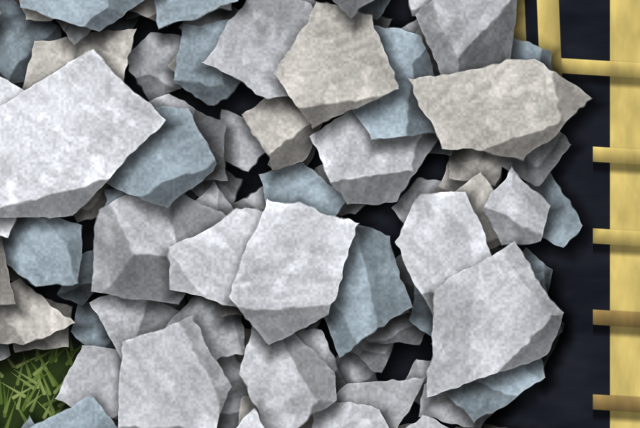
This texture is drawn by a WebGL 1 fragment shader. Its source:

```glsl
precision highp float;
uniform vec2 u_resolution;

float hash(vec2 p) {
  vec3 q = fract(p.xyx * vec3(0.1031, 0.1030, 0.0973));
  q += dot(q, q.yzx + 33.33);
  return fract((q.x + q.y) * q.z);
}

float noise(vec2 p) {
  vec2 i = floor(p), f = fract(p);
  f = f * f * (3.0 - 2.0 * f);
  return mix(mix(hash(i), hash(i + vec2(1, 0)), f.x),
             mix(hash(i + vec2(0, 1)), hash(i + vec2(1, 1)), f.x), f.y);
}

float fbm(vec2 p) {
  float sum = 0.0, amp = 0.53;
  for (int i = 0; i < 4; i++) {
    sum += amp * noise(p);
    p = mat2(1.6, 1.2, -1.2, 1.6) * p + 7.3;
    amp *= 0.5;
  }
  return sum;
}

vec2 heading(float a) { return vec2(cos(a), sin(a)); }

// Distance to an irregular five-sided stone
float stoneDistance(vec2 q, vec2 id, float r) {
  float d = -1.0, turn = 6.2832 * hash(id + 3.0);
  for (int i = 0; i < 5; i++) {
    vec2 seed = id + vec2(float(i) * 13.0, 57.0);
    vec2 n = heading(turn + 1.2566 * (float(i) + 0.6 * hash(seed)));
    d = max(d, dot(q, n) - r * mix(0.72, 1.1, hash(seed + 91.0)));
  }
  return d;
}

// Brightness of the flat top and the broken side faces
float facetTone(vec2 q, vec2 id, float r, float px) {
  float tone = 1.0, height = 0.0;
  for (int i = 0; i < 3; i++) {
    vec2 seed = id + vec2(29.0, float(i) * 17.0 + 5.0);
    vec2 n = heading(6.2832 * hash(seed));
    float rise = dot(q, n) - r * mix(0.15, 0.8, hash(seed + 43.0));
    float face = 0.86 + 0.24 * dot(n, vec2(-0.5, 0.8)) - 0.1 * hash(seed + 71.0);
    tone = mix(tone, face, smoothstep(-px, px, rise - height));
    height = max(height, rise);
  }
  return tone;
}

// Dark yard with painted posts and rails
vec3 yard(vec2 p, float px) {
  vec3 col = vec3(0.08, 0.09, 0.12) + 0.07 * fbm(p * vec2(9, 25));
  float wear = fbm(p * vec2(30, 12));
  vec3 paint = vec3(0.86, 0.77, 0.46) * (0.82 + 0.3 * wear);
  col = mix(col, paint, smoothstep(-px, px, p.x - 1.425));
  for (int i = 0; i < 5; i++) {
    float k = float(i);
    float off = p.y - 0.85 + 0.2 * k - 0.03 * (hash(vec2(k, 8)) - 0.5) + 0.06 * (p.x - 1.42);
    float start = k < 1.0 ? 1.2 : 1.385;
    float rail = smoothstep(px, -px, abs(off) - 0.018) * smoothstep(-px, px, p.x - start);
    col *= 1.0 - 0.45 * smoothstep(0.035, 0.018, abs(off + 0.012)) * step(start, p.x);
    vec3 tint = k > 2.0 ? vec3(0.75, 0.7, 0.72) : vec3(1);
    col = mix(col, paint * tint * (0.85 + 12.0 * off), rail);
  }
  for (int i = 0; i < 2; i++) {
    float off = p.x - 1.2 - 0.08 * float(i) - 0.04 * (1.0 - p.y);
    float post = smoothstep(px, -px, abs(off) - 0.026) * smoothstep(-px, px, p.y - 0.74);
    col = mix(col, paint * (0.92 - 6.0 * off), post);
  }
  return col;
}

vec3 grass(vec2 p, vec3 ground, float px) {
  vec3 col = mix(ground, vec3(0.17, 0.22, 0.11), smoothstep(0.19, 0.12, length(p - vec2(0.05, 0.1))));
  for (int i = 0; i < 55; i++) {
    vec2 seed = vec2(float(i), 19);
    vec2 q = p - vec2(0.18 * hash(seed), 0.19 * hash(seed + 31.0));
    vec2 dir = heading(0.4 + 2.3 * hash(seed + 67.0));
    float t = clamp(dot(q, dir) / 0.065, 0.0, 1.0);
    float d = length(q - dir * t * 0.065) - 0.0045 * (1.0 - t);
    vec3 blade = mix(vec3(0.27, 0.36, 0.14), vec3(0.56, 0.62, 0.37), hash(seed + 83.0));
    col = mix(col, blade, smoothstep(px, -px, d));
  }
  return col;
}

void main() {
  float px = 1.0 / u_resolution.y;
  vec2 p = gl_FragCoord.xy * px;
  vec3 col = yard(p, px);
  if (p.x < 0.3 && p.y < 0.35) col = grass(p, col, px);
  vec2 rough = p + 0.014 * (vec2(noise(p * 17.0), noise(p * 17.0 + 40.0)) - 0.5)
                 + 0.006 * (vec2(noise(p * 60.0), noise(p * 60.0 + 80.0)) - 0.5);
  float cover = 0.0;
  vec2 topId = vec2(0);

  // Layers run from small buried stones to large ones on top
  for (int layer = 0; layer < 5; layer++) {
    float k = float(layer), size = 0.15 * pow(1.28, k);
    vec2 cell = floor(p / size);
    for (int j = -1; j <= 1; j++) for (int i = -1; i <= 1; i++) {
      vec2 at = cell + vec2(i, j), id = at + 20.0 + k * vec2(37, 61);
      if (hash(id + 11.0) > 1.0 - 0.11 * k) continue;
      float r = size * mix(0.38, 0.49, hash(id + 23.0));
      vec2 c = size * (at + 0.2 + 0.6 * vec2(hash(id), hash(id + 7.0)));
      float edge = 1.38 - 0.75 * max(c.y - 0.72, 0.0) - 0.12 * max(0.3 - c.y, 0.0);
      if (c.x + 0.9 * r > edge || length(c - vec2(0.05, 0.1)) < 0.8 * r + 0.08) continue;

      vec2 q = rough - c, axis = heading(3.1416 * hash(id + 47.0));
      q -= 0.18 * axis * dot(q, axis);
      float d = stoneDistance(q, id, r);
      float inside = smoothstep(px, -px, d);
      vec3 tint = mix(vec3(0.78, 0.79, 0.81), vec3(0.63, 0.69, 0.73), step(0.72, hash(id + 53.0)));
      tint = mix(tint, vec3(0.77, 0.755, 0.73), step(0.75, hash(id + 59.0)));
      tint *= (0.86 + 0.04 * k) * mix(0.92, 1.08, hash(id + 73.0));
      tint *= facetTone(q, id, r, 1.5 * px);
      tint += 0.08 * exp(min(d, 0.0) / 0.005);
      float shade = stoneDistance(q + vec2(-0.008, 0.012), id, r);
      col *= mix(0.36, 1.0, smoothstep(-0.012, 0.032, shade));
      col = mix(col, tint, inside);
      cover = max(cover, inside);
      if (d < 0.0) topId = id;
    }
  }

  // Mineral blotches, scratches and grain
  vec2 s = p + 3.7 * topId;
  vec2 dir = heading(6.2832 * hash(topId + 97.0));
  vec2 along = vec2(dot(p, dir), dot(p, vec2(-dir.y, dir.x)));
  float mottle = 0.34 * (fbm(s * 11.0) - 0.5) + 0.12 * (noise(along * vec2(18, 85) + 50.0) - 0.5)
               + 0.15 * (noise(p * 165.0) - 0.5) + 0.12 * smoothstep(0.56, 0.74, fbm(s * 24.0));
  col *= 1.0 + cover * mottle;
  gl_FragColor = vec4(clamp(col, 0.0, 1.0), 1.0);
}
```
